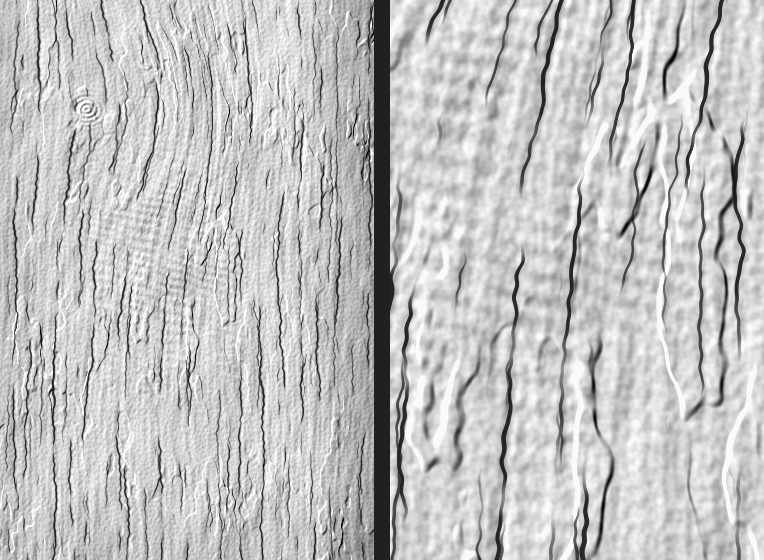
Left: the whole. Right: its middle third, enlarged.
Write a Shadertoy shader that draws this texture.

```glsl
// Draws weathered white paint on cracked upright wood grain, lit from the upper left.

const vec2 LIGHT_DIR = vec2(-0.78, 0.62);
const vec2 KNOT_CENTRE = vec2(0.155, 0.805);
const vec2 RIPPLE_CENTRE = vec2(0.29, 0.53);
const float RELIEF_STEP = 0.002;
const float PAINT_TONE = 0.835;
const float CRACK_TONE = 0.07;

// Gradient noise
vec2 hashGradient(vec2 cell) {
    vec3 h = fract(vec3(cell.xyx) * vec3(0.1031, 0.1030, 0.0973));
    h += dot(h, h.yzx + 33.33);
    float angle = 6.2832 * fract((h.x + h.y) * h.z);
    return vec2(cos(angle), sin(angle));
}

float gradientNoise(vec2 p) {
    vec2 cell = floor(p), f = p - cell;
    vec2 u = f * f * f * (f * (f * 6.0 - 15.0) + 10.0);
    vec2 e = vec2(1.0, 0.0);
    float a = dot(hashGradient(cell), f);
    float b = dot(hashGradient(cell + e.xy), f - e.xy);
    float c = dot(hashGradient(cell + e.yx), f - e.yx);
    float d = dot(hashGradient(cell + e.xx), f - e.xx);
    return mix(mix(a, b, u.x), mix(c, d, u.x), u.y);
}

// Soft spot with separate radii
float spot(vec2 p, vec2 centre, vec2 radii) {
    vec2 d = (p - centre) / radii;
    return exp(-dot(d, d));
}

// Straightens the grain, which sways and bulges beside the knot
vec2 grainSpace(vec2 p) {
    float bulge = 0.065 * spot(p, vec2(0.27, 0.8), vec2(0.17, 0.2));
    float sway = 0.018 * gradientNoise(p * vec2(4.0, 2.5));
    return vec2(p.x - bulge + sway, p.y);
}

// Raised layer whose ragged rim comes and goes
float flakeLayer(vec2 q, float threshold, float seed) {
    vec2 s = q + seed;
    float n = gradientNoise(s * vec2(15.0, 4.5))
            + 0.5 * gradientNoise(s * vec2(36.0, 14.0))
            + 0.22 * gradientNoise(s * vec2(80.0, 45.0));
    float strength = smoothstep(-0.2, 0.3, gradientNoise(s * vec2(7.0, 6.0)));
    return strength * smoothstep(-0.045, 0.045, n - threshold);
}

// Height of the paint: flakes, brush streaks, lumps, grit, ripples and knot
float paintHeight(vec2 p) {
    vec2 q = grainSpace(p);
    float h = 0.85 * flakeLayer(q, 0.12, 3.7) + 0.7 * flakeLayer(q, -0.16, 17.3);
    h += 0.36 * gradientNoise(q * vec2(105.0, 9.0));
    h += 0.5 * gradientNoise(q * vec2(48.0, 24.0));
    h += 0.2 * gradientNoise(p * vec2(180.0, 150.0));

    float warp = 0.016 * gradientNoise(p * vec2(16.0, 12.0));
    float rippleMask = spot(p, RIPPLE_CENTRE, vec2(0.15, 0.2));
    h += 0.19 * rippleMask * sin((p.y + 0.35 * p.x + warp) * 390.0);

    float knotRadius = length((p - KNOT_CENTRE) * vec2(1.0, 1.25)) + 0.3 * warp;
    h += 0.35 * spot(p, KNOT_CENTRE, vec2(0.024)) * sin(knotRadius * 620.0);
    return h;
}

// Broken upright cracks: x is the dark core, y the soft shade, z the lit lip
vec3 crackLayer(vec2 q, float spacing, float halfWidth, float cover, float pixel) {
    vec3 crack = vec3(0.0);
    float lane = floor(q.x / spacing);
    for (int i = -1; i <= 1; i++) {
        float id = lane + float(i);
        float seed = id * 7.31 + spacing * 91.0;
        float centre = (id + 0.5 + 0.3 * hashGradient(vec2(id, spacing * 500.0)).x) * spacing;
        centre += 0.012 * gradientNoise(vec2(seed, q.y * 4.0));
        centre += 0.006 * gradientNoise(vec2(seed + 0.4, q.y * 24.0));
        centre += 0.003 * gradientNoise(vec2(seed + 0.7, q.y * 95.0));

        float open = gradientNoise(vec2(seed + 2.3, q.y * 5.0))
                   + 0.55 * gradientNoise(vec2(seed + 5.6, q.y * 23.0));
        float presence = smoothstep(-0.08, 0.16, open + cover);
        float width = halfWidth * (0.6 + 0.8 * clamp(open + cover, 0.0, 1.0));
        float side = q.x - centre;
        float core = 1.0 - smoothstep(width - pixel, width + pixel, abs(side));
        float shade = exp(-abs(side) / (halfWidth * 2.5));
        float lip = spot(vec2(side, 0.0), vec2(halfWidth * 3.2, 0.0), vec2(halfWidth * 1.3));
        crack = max(crack, presence * vec3(core, shade, lip));
    }
    return crack;
}

// Darker towards the borders, most of all on the right
float borderShade(vec2 uv) {
    float right = smoothstep(0.8, 1.0, uv.x);
    float left = 1.0 - smoothstep(0.0, 0.16, uv.x);
    float bottom = 1.0 - smoothstep(0.0, 0.16, uv.y);
    return 0.17 * right + 0.07 * left + 0.06 * bottom;
}

void mainImage(out vec4 fragColor, in vec2 fragCoord) {
    vec2 p = fragCoord / iResolution.y;
    float pixel = 0.7 / iResolution.y;

    // Slope towards the light, with deeper shadows than highlights
    float slope = paintHeight(p) - paintHeight(p + LIGHT_DIR * RELIEF_STEP);
    float tone = PAINT_TONE + slope * (slope < 0.0 ? 1.1 : 0.85);
    tone += 0.07 * gradientNoise(p * vec2(330.0, 310.0));
    tone += 0.06 * gradientNoise(p * vec2(9.0, 5.0));
    tone -= borderShade(fragCoord / iResolution.xy);

    // Long cracks and finer splits between them
    vec2 q = grainSpace(p);
    vec3 crack = max(crackLayer(q, 0.037, 0.0016, 0.08, pixel),
                     0.8 * crackLayer(q, 0.022, 0.0011, -0.14, pixel));
    tone += 0.1 * crack.z - 0.13 * crack.y;
    tone = mix(tone, CRACK_TONE, 0.88 * crack.x);

    fragColor = vec4(vec3(clamp(tone, 0.04, 0.98)), 1.0);
}
```
